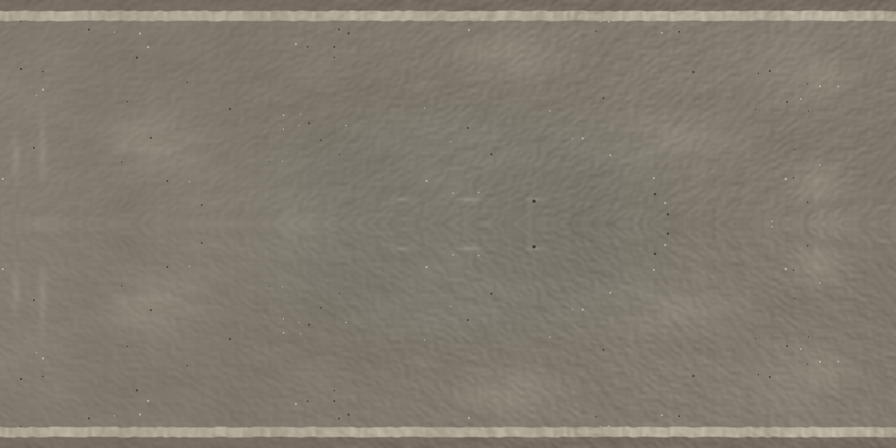
Reproduce this texture procedurally as a Shadertoy shader.

```glsl
// Worn grey-brown concrete, mirrored about its middle, with a pale stripe near each long edge.

const vec3 CONCRETE = vec3(0.507, 0.478, 0.432);
const vec3 COOL_TINT = vec3(-0.018, -0.006, 0.000);
const vec3 BORDER = vec3(0.462, 0.422, 0.380);
const vec3 STRIPE = vec3(0.690, 0.660, 0.595);
const vec3 DUST = vec3(1.00, 0.97, 0.88);
const float STRIPE_INNER = 0.4535;   // distances from the middle, in canvas heights
const float STRIPE_OUTER = 0.4755;
const float STRIPE_WEAR = 0.0025;
const float GRAIN_SCALE = 115.0;
const float RELIEF = 0.105;
const float MOTTLE = 0.050;
const float SPECK_GRID = 34.0;
const float SPECK_SHARE = 0.07;

// Dusty patches: centre x, distance from the middle, half width, half height
const int PATCH_COUNT = 10;
const vec4 PATCHES[PATCH_COUNT] = vec4[PATCH_COUNT](
    vec4(0.34, 0.18, 0.10, 0.06), vec4(1.82, 0.095, 0.06, 0.05),
    vec4(1.80, 0.33, 0.13, 0.06), vec4(1.12, 0.38, 0.11, 0.05),
    vec4(1.56, 0.20, 0.13, 0.04), vec4(0.095, 0.17, 0.009, 0.06),
    vec4(0.035, 0.15, 0.009, 0.05), vec4(1.84, 0.0, 0.07, 0.018),
    vec4(0.09, 0.0, 0.06, 0.018), vec4(0.65, 0.0, 0.06, 0.030));
const float PATCH_LIGHT[PATCH_COUNT] = float[PATCH_COUNT](
    0.045, 0.045, 0.032, 0.032, 0.025, 0.050, 0.040, 0.035, 0.035, 0.028);

float hash(vec2 p) {
    return fract(sin(dot(p, vec2(127.1, 311.7))) * 43758.5453);
}

float noise(vec2 p) {
    vec2 cell = floor(p), f = fract(p);
    f = f * f * (3.0 - 2.0 * f);
    return mix(mix(hash(cell), hash(cell + vec2(1, 0)), f.x),
               mix(hash(cell + vec2(0, 1)), hash(cell + vec2(1, 1)), f.x), f.y);
}

float fbm(vec2 p) {
    float sum = 0.0, amp = 0.5;
    for (int i = 0; i < 4; i++) {
        sum += amp * noise(p);
        p = mat2(1.6, 1.2, -1.2, 1.6) * p + 7.3;
        amp *= 0.5;
    }
    return sum / 0.9375;
}

float grainHeight(vec2 p) {
    return 0.6 * noise(p * GRAIN_SCALE * vec2(0.8, 1.0))
         + 0.4 * noise(p * GRAIN_SCALE * 0.43 + 19.0);
}

// Soft dust patches and the short scuffs beside the middle
float dustLight(vec2 p) {
    float breakup = 0.45 + 1.1 * fbm(p * vec2(18.0, 26.0));
    float light = 0.0;
    for (int i = 0; i < PATCH_COUNT; i++) {
        vec2 q = (p - PATCHES[i].xy) / PATCHES[i].zw;
        light += PATCH_LIGHT[i] * exp(-dot(q, q));
    }
    for (int i = 0; i < 3; i++) {
        vec2 q = (p - vec2(0.90 + 0.146 * float(i), 0.055)) / vec2(0.024, 0.005);
        light += 0.06 * exp(-dot(q, q));
    }
    return light * breakup;
}

// Scattered chips: positive is pale, negative is a dark pit
float specks(vec2 p, float pixel) {
    vec2 cell = floor(p * SPECK_GRID);
    float pick = hash(cell + 3.7);
    vec2 offset = 0.2 + 0.6 * vec2(hash(cell + 11.0), hash(cell + 23.0));
    float radius = mix(0.0012, 0.0026, hash(cell + 41.0));
    float dist = length(p - (cell + offset) / SPECK_GRID);
    float dot1 = 1.0 - smoothstep(radius - pixel * 0.5, radius + pixel * 0.5, dist);
    float kind = hash(cell + 57.0) > 0.5 ? 0.20 : -0.20;
    return dot1 * kind * step(pick, SPECK_SHARE);
}

void mainImage(out vec4 fragColor, in vec2 fragCoord) {
    float pixel = 1.0 / iResolution.y;
    vec2 uv = fragCoord / iResolution.xy;
    vec2 p = vec2(uv.x * 2.0, abs(uv.y - 0.5));

    // Broad colour drift and horizontal trowel marks
    float broad = fbm(p * vec2(4.0, 6.0) + 2.0) - 0.5;
    float trowel = fbm(p * vec2(14.0, 42.0) + 31.0) - 0.5;
    vec3 color = CONCRETE + MOTTLE * (broad + 0.7 * trowel);
    float middle = exp(-pow((uv.x - 0.52) / 0.27, 2.0)) * (1.0 - smoothstep(0.1, 0.42, p.y));
    color += COOL_TINT * middle;
    color += DUST * dustLight(p);

    // Fine relief lit from the upper left, rougher toward the right
    vec2 lightStep = vec2(-0.0030, 0.0030);
    float slope = grainHeight(p) - grainHeight(p + lightStep);
    float rough = mix(0.65, 1.1, smoothstep(0.15, 0.65, uv.x));
    float grain = RELIEF * rough * slope;

    // Border and stripe, with uneven edges
    float wear = STRIPE_WEAR * (noise(vec2(p.x * 70.0, 5.0 + floor(uv.y * 2.0))) - 0.5);
    float edge = p.y + wear;
    float inner = smoothstep(STRIPE_INNER - pixel, STRIPE_INNER + pixel, edge);
    float outer = smoothstep(STRIPE_OUTER - pixel, STRIPE_OUTER + pixel, edge);
    color = mix(color, BORDER + 0.06 * trowel, outer);
    float streak = noise(vec2(p.x * 130.0, p.y * 25.0)) - 0.5;
    float fade = fbm(vec2(p.x * 7.0, 9.0)) - 0.5;
    vec3 paint = STRIPE + 0.09 * streak + 0.10 * fade;
    color = mix(color, paint, inner * (1.0 - outer));

    color += grain + specks(p, pixel) * (1.0 - inner);
    // Dark pit beside the last scuff
    float pit = length(p - vec2(1.192, 0.051));
    color -= 0.28 * (1.0 - smoothstep(0.002, 0.002 + 1.5 * pixel, pit));
    fragColor = vec4(clamp(color, 0.0, 1.0), 1.0);
}
```
